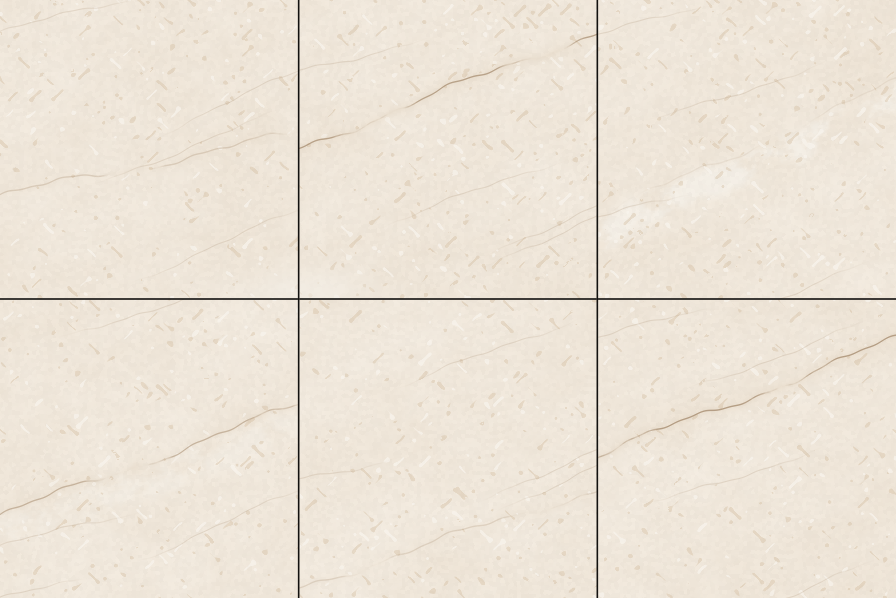
Write a WebGL 1 fragment shader that draws this texture.

```glsl
precision highp float;
// Cream limestone slabs in a 3 by 2 grid with thin black joints.
// Layered sines cloud the stone, cellular noise scatters flecks and grain,
// and each slab has its own slanted vein, pale streak and faint hairlines.

uniform vec2 u_resolution;

#define GRID vec2(3.0, 2.0)
#define JOINT_HALF 0.0027
#define VEIN_HALF 0.0024
#define FLECK_SCALE 27.0
#define GRAIN_SCALE 75.0
#define STONE_DARK vec3(0.918, 0.875, 0.815)
#define STONE_LIGHT vec3(0.952, 0.925, 0.885)
#define PALE vec3(0.955, 0.938, 0.908)
#define TAN vec3(0.80, 0.70, 0.57)
#define VEIN_COLOR vec3(0.66, 0.56, 0.45)
#define JOINT_COLOR vec3(0.07, 0.065, 0.06)

vec2 hash2(vec2 p) {
  vec2 k = vec2(dot(p, vec2(127.1, 311.7)), dot(p, vec2(269.5, 183.3)));
  return fract(sin(k) * 43758.55);
}

// Cellular noise: distance to the nearest point, and that point's two hashes
vec3 cellular(vec2 p) {
  vec2 cell = floor(p);
  vec3 nearest = vec3(9.0, 0.0, 0.0);
  for (int j = -1; j <= 1; j++) {
    for (int i = -1; i <= 1; i++) {
      vec2 id = cell + vec2(float(i), float(j));
      float d = length(id + 0.15 + 0.7 * hash2(id) - p);
      if (d < nearest.x) nearest = vec3(d, hash2(id + 41.7));
    }
  }
  return nearest;
}

// Layered, rotated and warped sines, roughly -1 to 1
float clouds(vec2 p) {
  float sum = 0.0;
  float amp = 0.5;
  for (int i = 0; i < 6; i++) {
    p = mat2(0.8, 0.6, -0.6, 0.8) * p * 1.85 + 2.3;
    sum += amp * sin(p.x + 1.4 * sin(p.y * 0.8)) * cos(p.y + sin(p.x * 0.7));
    amp *= 0.68;
  }
  return sum;
}

// Share of a pixel covered by a stripe around d = 0
float stripe(float d, float halfWidth, float px) {
  float hi = min(d + 0.5 * px, halfWidth);
  float lo = max(d - 0.5 * px, -halfWidth);
  return clamp((hi - lo) / px, 0.0, 1.0);
}

// Per slab: vein height, slope, vein strength, pale streak strength
vec4 slabTraits(vec2 slab) {
  vec4 left = slab.y > 0.5 ? vec4(0.45, 0.21, 0.30, 0.0) : vec4(0.46, 0.37, 0.55, 0.6);
  vec4 middle = slab.y > 0.5 ? vec4(0.70, 0.39, 0.75, 0.1) : vec4(0.20, 0.33, 0.25, 0.1);
  vec4 right = slab.y > 0.5 ? vec4(0.50, 0.45, 0.12, 1.0) : vec4(0.67, 0.39, 0.80, 0.15);
  return slab.x < 0.5 ? left : (slab.x < 1.5 ? middle : right);
}

void main() {
  vec2 p = gl_FragCoord.xy / u_resolution * GRID;
  float px = GRID.y / u_resolution.y;
  vec2 slab = min(floor(p), GRID - 1.0);
  vec2 f = p - slab;
  vec2 q = f + slab * 7.31;
  vec4 trait = slabTraits(slab);

  // Clouded stone, stretched along the slanted bedding
  vec2 bed = mat2(0.93, -0.37, 0.37, 0.93) * q;
  float broad = clouds(bed * vec2(1.3, 2.4));
  float mottle = clouds(bed * vec2(7.0, 9.0) + 13.0);
  float tone = 0.53 + 0.22 * broad + 0.17 * mottle;
  vec3 color = mix(STONE_DARK, STONE_LIGHT, clamp(tone, 0.0, 1.0));

  // Pale ragged streak just under the vein
  float wobble = 0.013 * sin(9.0 * q.x) + 0.005 * sin(29.0 * q.x + 1.0)
               + 0.002 * sin(71.0 * q.x);
  float height = f.y - trait.x - trait.y * (f.x - 0.5) - wobble;
  float ragged = abs(height + 0.05 + 0.025 * mottle);
  float streak = 1.0 - smoothstep(0.02, 0.085, ragged);
  color = mix(color, PALE, 0.75 * trait.w * streak * smoothstep(-0.5, 0.4, broad + mottle));

  // Fine grain
  vec3 grain = cellular(q * GRAIN_SCALE);
  color += 0.022 * (grain.y - 0.5);

  // Tan pits and white shell flecks, denser in the mottled parts
  vec3 fleck = cellular(q * FLECK_SCALE + 0.35 * vec2(sin(q.y * 90.0), sin(q.x * 80.0)));
  float size = 0.10 + 0.20 * fleck.z;
  float soft = px * FLECK_SCALE;
  float spot = 1.0 - smoothstep(size - 0.5 * soft, size + 0.5 * soft, fleck.x);
  float pit = step(fleck.y, 0.22 + 0.12 * mottle);
  float shell = step(0.86, fleck.y);
  color = mix(color, TAN, 0.32 * spot * pit);
  color = mix(color, vec3(0.975, 0.96, 0.935), 0.65 * spot * shell);

  // Main vein: broken dark thread with a soft tan shade
  float broken = smoothstep(-0.7, 0.5, sin(f.x * 11.0 + slab.x * 2.0) + 0.8 * mottle + 0.4);
  float thread = stripe(height, VEIN_HALF, px) * broken;
  color = mix(color, TAN, 0.20 * trait.z * exp(-abs(height) * 55.0));
  color = mix(color, VEIN_COLOR, trait.z * thread);

  // Faint short hairlines
  for (int i = 0; i < 4; i++) {
    vec2 h = hash2(slab * 3.7 + float(i) * 5.3);
    float d = f.y - h.y - (0.2 + 0.3 * h.x) * (f.x - h.x) - 0.7 * wobble;
    float fade = 1.0 - smoothstep(0.08, 0.34, abs(f.x - h.x));
    color = mix(color, VEIN_COLOR, 0.22 * fade * stripe(d, 0.002, px));
  }

  // Worn pale bloom above the first crossing
  vec2 bloom = (p - vec2(1.03, 1.03)) / vec2(0.22, 0.06);
  color = mix(color, PALE, 0.6 * exp(-dot(bloom, bloom)) * step(1.0, p.y));

  // Joints between slabs only, none on the outer border
  vec2 toJoint = p - clamp(floor(p + 0.5), vec2(1.0), GRID - 1.0);
  float joint = max(stripe(toJoint.x, JOINT_HALF, px), stripe(toJoint.y, JOINT_HALF, px));
  gl_FragColor = vec4(mix(color, JOINT_COLOR, joint), 1.0);
}
```
